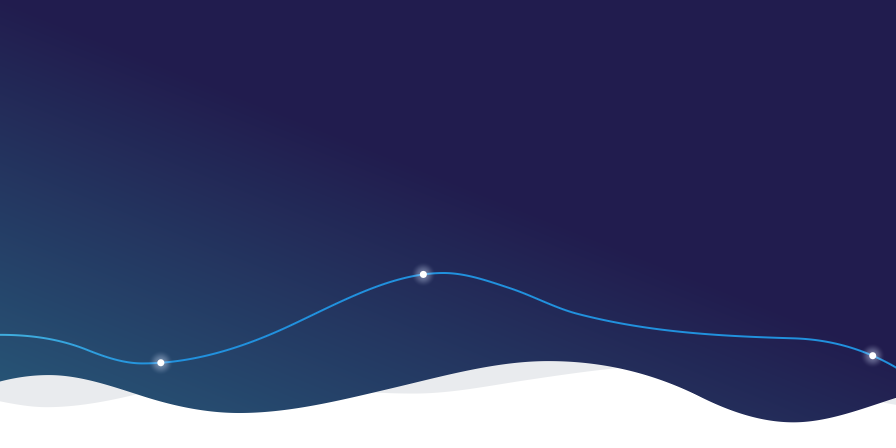
This background is drawn by a WebGL 2 fragment shader. Its source:

```glsl
#version 300 es
precision highp float;

uniform vec2 u_resolution;
out vec4 outColor;

// Smooth curve through knots of (x, height, slope)
float spline(float x, vec3 knots[9]) {
    int i = 0;
    while (i < 7 && x > knots[i + 1].x) i++;
    vec3 a = knots[i], b = knots[i + 1];
    float span = b.x - a.x;
    float t = (x - a.x) / span;
    float s = 1.0 - t;
    return s * s * (1.0 + 2.0 * t) * a.y + t * t * (3.0 - 2.0 * t) * b.y
         + span * t * s * (s * a.z - t * b.z);
}

float threadHeight(float x) {
    return spline(x, vec3[9](
        vec3(0.0, 0.2526, 0.0), vec3(0.195, 0.2188, -0.4), vec3(0.318, 0.1888, 0.0),
        vec3(0.651, 0.2747, 0.47), vec3(0.99, 0.3906, 0.0), vec3(1.138, 0.3568, -0.33),
        vec3(1.289, 0.2995, -0.26), vec3(1.771, 0.2448, -0.03), vec3(2.0, 0.1797, -0.58)));
}

float hillHeight(float x) {
    return spline(x, vec3[9](
        vec3(0.0, 0.1484, 0.26), vec3(0.109, 0.1628, 0.0), vec3(0.318, 0.1159, -0.32),
        vec3(0.534, 0.0781, 0.0), vec3(0.872, 0.1328, 0.235), vec3(1.224, 0.194, 0.0),
        vec3(1.5625, 0.1146, -0.5), vec3(1.771, 0.0573, 0.0), vec3(2.0, 0.112, 0.32)));
}

// Front snow layer; it rises above the hill where no shade shows
float frontHeight(float x) {
    return spline(x, vec3[9](
        vec3(0.0, 0.1042, -0.2), vec3(0.104, 0.0911, 0.0), vec3(0.326, 0.125, 0.25),
        vec3(0.521, 0.14, 0.0), vec3(0.924, 0.1215, 0.0), vec3(1.172, 0.151, 0.15),
        vec3(1.419, 0.182, 0.08), vec3(1.771, 0.14, 0.0), vec3(2.0, 0.0964, -0.15)));
}

// Coverage of a shape from its signed distance
float cover(float d, float pixel) {
    return clamp(0.5 - d / pixel, 0.0, 1.0);
}

void main() {
    vec2 p = gl_FragCoord.xy / u_resolution.y;
    float pixel = 1.0 / u_resolution.y;

    // Slanted night gradient, brightest at the lower left
    float depth = max(1.0 - p.y - 0.4 * p.x, 0.0);
    vec3 color = mix(vec3(0.13, 0.11, 0.305), vec3(0.155, 0.363, 0.485), depth);

    // Thin blue thread
    float height = threadHeight(p.x);
    float slope = (threadHeight(p.x + 0.002) - threadHeight(p.x - 0.002)) / 0.004;
    float threadDist = abs(p.y - height) / sqrt(1.0 + slope * slope);
    vec3 threadColor = mix(vec3(0.25, 0.68, 0.87), vec3(0.13, 0.57, 0.87),
                           smoothstep(0.0, 0.4, p.x));
    color = mix(color, threadColor, cover(threadDist - 0.0022, pixel));

    // Glowing beads on the thread
    float beadX[3] = float[3](0.359, 0.945, 1.948);
    for (int i = 0; i < 3; i++) {
        float d = distance(p, vec2(beadX[i], threadHeight(beadX[i])));
        float glow = 1.0 - smoothstep(0.004, 0.028, d);
        color = mix(color, vec3(0.85, 0.9, 1.0), 0.4 * glow);
        color = mix(color, vec3(1.0), cover(d - 0.0078, pixel));
    }

    // Pale hill with a white layer in front
    vec3 snow = mix(vec3(0.915, 0.922, 0.932), vec3(1.0),
                    cover(p.y - frontHeight(p.x), pixel));
    color = mix(color, snow, cover(p.y - hillHeight(p.x), pixel));

    outColor = vec4(color, 1.0);
}
```
